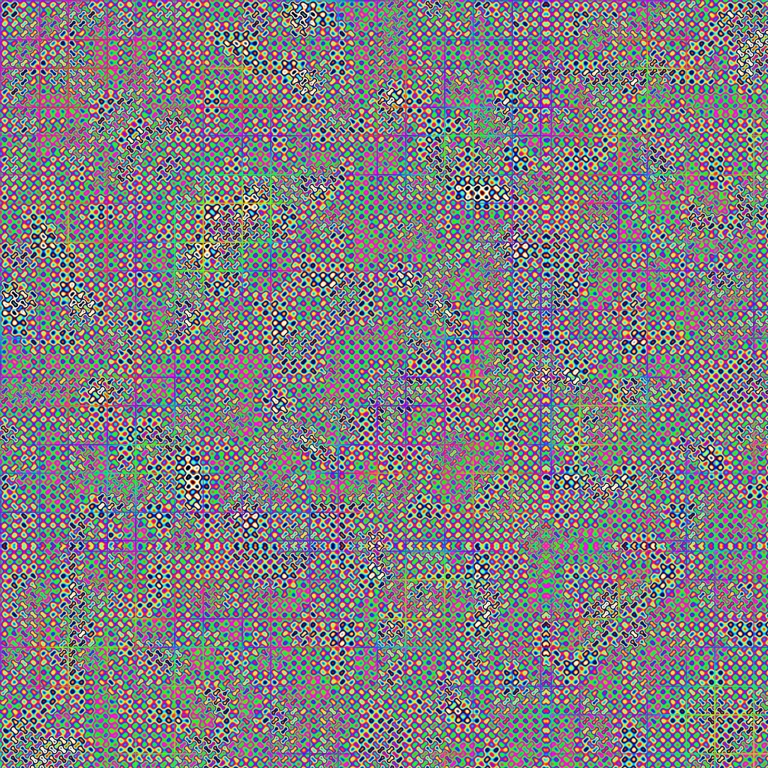
Give the GLSL for this pattern, as a WebGL 1 fragment shader.

```glsl
precision highp float;

uniform vec2 u_resolution;

const float TAU = 6.2831853;
const float BLOCKS = 11.378;            // blocks across the canvas
const float CELLS_PER_BLOCK = 7.0;      // ring cells across a block
const float SECOND_LINE = 0.578;        // inner line position within a block
const float MIRROR_AXIS = 0.711;        // blocks run backwards past here
const float LINE_HALF_WIDTH = 0.001;
const float LINE_STRENGTH = 0.75;
const float LINE_DRIFT = 0.9;           // colour change along the lines
const float CELL_DRIFT = 1.2;           // colour change between cells
const float WEAVE = 1.8;                // pull towards one diagonal
const float CONTRAST = 0.64;
const vec3 RING_GAIN = vec3(0.28, 0.34, 0.40);
const vec3 DRIFT_GAIN = vec3(0.85, 1.0, 1.15);
const vec3 CHANNEL_PHASE = vec3(0.25, 0.58, 0.92);

vec2 gradientAt(vec2 cell) {
    float angle = TAU * fract(sin(dot(cell, vec2(127.1, 311.7))) * 43758.5);
    return vec2(cos(angle), sin(angle));
}

float gradientNoise(vec2 p) {
    vec2 i = floor(p);
    vec2 f = p - i;
    vec2 w = f * f * f * (f * (f * 6.0 - 15.0) + 10.0);
    vec2 e = vec2(1.0, 0.0);
    float low = mix(dot(gradientAt(i), f),
                    dot(gradientAt(i + e.xy), f - e.xy), w.x);
    float high = mix(dot(gradientAt(i + e.yx), f - e.yx),
                     dot(gradientAt(i + e.xx), f - e.xx), w.x);
    return mix(low, high, w.y);
}

// Noise mirrored across the main diagonal
float mirroredNoise(vec2 p) {
    return gradientNoise(p) + gradientNoise(p.yx);
}

vec2 foldAtAxis(vec2 p) {
    return MIRROR_AXIS - abs(p - MIRROR_AXIS);
}

// Coverage of the two unevenly spaced lines in each block, per axis
vec2 lineCoverage(vec2 p, float pixel) {
    vec2 q = (foldAtAxis(p) - LINE_HALF_WIDTH) * BLOCKS;
    vec2 toFirst = abs(fract(q + 0.5) - 0.5);
    vec2 toSecond = abs(fract(q - SECOND_LINE + 0.5) - 0.5);
    vec2 d = min(toFirst, toSecond) / BLOCKS - LINE_HALF_WIDTH;
    return clamp(0.5 - d / pixel, 0.0, 1.0) * min(1.0, 2.0 * LINE_HALF_WIDTH / pixel);
}

// Rings at the cell centres, joined into diagonal strands between them
float ringField(vec2 p, float lean) {
    vec2 angle = TAU * CELLS_PER_BLOCK * BLOCKS * foldAtAxis(p);
    return cos(angle.x) + cos(angle.y) + lean * sin(angle.x) * sin(angle.y);
}

vec3 palette(vec3 phase) {
    vec3 color = 0.5 + CONTRAST * cos(TAU * (phase + CHANNEL_PHASE));
    return clamp(color, 0.0, 1.0);
}

void main() {
    float pixel = 1.0 / u_resolution.y;
    vec2 p = vec2(gl_FragCoord.x, u_resolution.y - gl_FragCoord.y) * pixel;
    vec2 block = p * BLOCKS;

    // Slow variation between the repeats
    float lean = WEAVE * clamp(2.0 * mirroredNoise(block * 1.3), -1.0, 1.0);
    float drift = mirroredNoise(block * 2.3 + 17.0)
                + 0.7 * mirroredNoise(block * 0.8 + 5.0);
    vec3 driftPhase = CELL_DRIFT * DRIFT_GAIN * drift;

    // Rings averaged over the area of the pixel
    vec3 color = vec3(0.0);
    for (int i = 0; i < 3; i++) {
        for (int j = 0; j < 3; j++) {
            vec2 offset = (vec2(float(i), float(j)) - 1.0) / 3.0;
            float field = ringField(p + offset * pixel, lean);
            color += palette(RING_GAIN * field + driftPhase) / 9.0;
        }
    }

    // Faint lines that change colour and fade along their length
    vec2 lines = lineCoverage(p, pixel);
    float linePhase = LINE_DRIFT * mirroredNoise(block * 0.5 + 41.0);
    float visible = smoothstep(-0.5, 0.4, mirroredNoise(block * 0.7 + 73.0));
    float line = LINE_STRENGTH * visible * max(lines.x, lines.y);
    color = mix(color, palette(vec3(linePhase)), line);

    gl_FragColor = vec4(color, 1.0);
}
```
